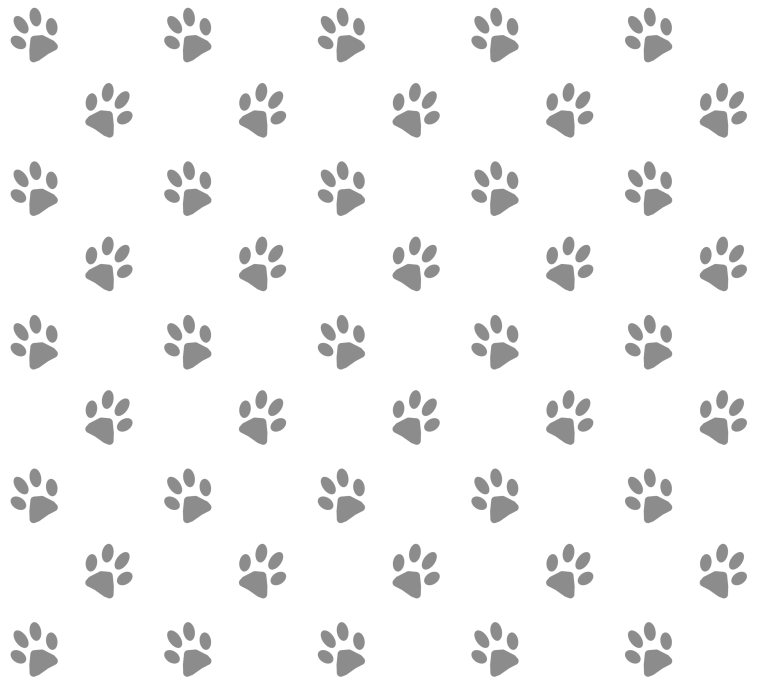
This pattern is drawn by a Shadertoy shader. Its source:

```glsl
// Grey paw prints on white, staggered in two mirrored sets per square tile.
#define TILES_ACROSS 5.0
#define PAW_SIZE 0.178                // half height of a paw, in tiles
#define FIRST_PAW vec2(0.224, 0.2285) // centre in the tile, from its top left
#define STAGGER vec2(0.484, 0.490)    // step to the mirrored paw
#define PAD_ROUNDING 0.146
#define PAW_COLOR vec3(0.55)
#define GROUND_COLOR vec3(1.0)

// Approximate distance to an ellipse whose top leans left by tilt degrees
float toe(vec2 p, vec2 center, vec2 radii, float tilt) {
    float c = cos(radians(tilt)), s = sin(radians(tilt));
    vec2 q = mat2(c, -s, s, c) * (p - center) + 1e-5;
    float k = length(q / radii);
    return k * (k - 1.0) / length(q / (radii * radii));
}

// Distance to the heel pad: a rounded polygon
float heelPad(vec2 p) {
    const int N = 8;
    vec2 corners[N] = vec2[N](
        vec2(0.00, -0.17), vec2(0.27, -0.146), vec2(0.63, -0.33), vec2(0.71, -0.42),
        vec2(0.44, -0.56), vec2(0.10, -0.80), vec2(-0.03, -0.85), vec2(-0.04, -0.56));
    float nearest = 1e9, side = 1.0;
    for (int i = 0, j = N - 1; i < N; j = i, i++) {
        vec2 edge = corners[j] - corners[i];
        vec2 w = p - corners[i];
        vec2 offset = w - edge * clamp(dot(w, edge) / dot(edge, edge), 0.0, 1.0);
        nearest = min(nearest, dot(offset, offset));
        bvec3 crossing = bvec3(p.y >= corners[i].y, p.y < corners[j].y,
                               edge.x * w.y > edge.y * w.x);
        if (all(crossing) || !any(crossing)) side = -side;
    }
    return side * sqrt(nearest) - PAD_ROUNDING;
}

// Distance to a whole paw, about one unit in half height
float paw(vec2 p) {
    float d = heelPad(p);
    d = min(d, toe(p, vec2(0.037, 0.659), vec2(0.210, 0.344), 10.0));
    d = min(d, toe(p, vec2(-0.488, 0.378), vec2(0.210, 0.366), 36.0));
    d = min(d, toe(p, vec2(0.634, 0.305), vec2(0.208, 0.320), 8.0));
    return min(d, toe(p, vec2(-0.585, -0.268), vec2(0.215, 0.310), 57.0));
}

void mainImage(out vec4 fragColor, in vec2 fragCoord) {
    // Square tiles counted from the top left
    float tilesPerPixel = TILES_ACROSS / iResolution.x;
    vec2 tile = fract(vec2(fragCoord.x, iResolution.y - fragCoord.y) * tilesPerPixel);

    // One paw and its mirrored neighbour
    vec2 p = (tile - FIRST_PAW) / PAW_SIZE;
    vec2 q = p - STAGGER / PAW_SIZE;
    float d = min(paw(vec2(p.x, -p.y)), paw(-q));

    // Edge smoothed over about one pixel
    float blur = 0.7 * tilesPerPixel / PAW_SIZE;
    float ink = 1.0 - smoothstep(-blur, blur, d);
    fragColor = vec4(mix(GROUND_COLOR, PAW_COLOR, ink), 1.0);
}
```
